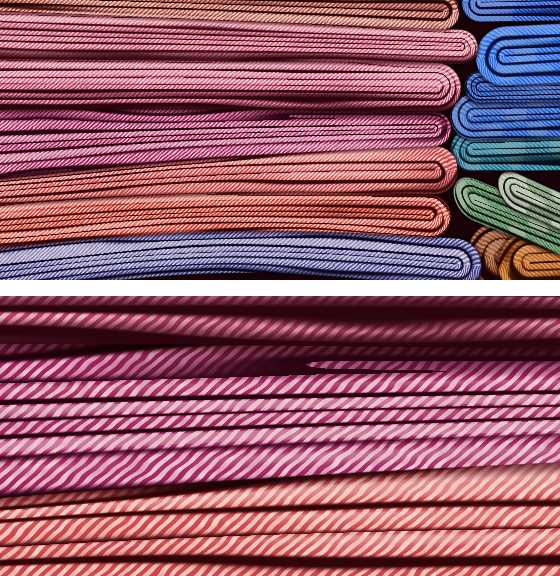
Top: the whole. Bottom: its middle third, enlarged.
This texture is drawn by a Shadertoy shader. Its source:

```glsl
// Stacks of folded twill cloth: pink, red and lavender folds on the left,
// blue, teal, green and ochre rolls on the right. Every fold is a capsule
// whose concentric layers are shaded as rounded cloth and hatched with thread.

const float TAU = 6.2831853;
const float STACK_WIDTH = 1.6;
const int FOLDS = 7;
const int ROLLS = 9;

// Left stack, top to bottom: seam heights at both ends, tips, light from above
const float SEAM_LEFT[8] = float[8](1.06, 0.96, 0.79, 0.61, 0.36, 0.27, 0.115, -0.06);
const float SEAM_RIGHT[8] = float[8](1.02, 0.895, 0.775, 0.60, 0.48, 0.305, 0.15, -0.03);
const float FOLD_TIP[7] = float[7](1.64, 1.705, 1.645, 1.61, 1.635, 1.61, 1.72);
const float FOLD_LIGHT[7] = float[7](0.2, 0.5, 0.65, -0.55, 0.5, 0.3, 0.5);
const vec3 FOLD_DYE[7] = vec3[7](
    vec3(0.64, 0.25, 0.20), vec3(0.80, 0.33, 0.45), vec3(0.74, 0.25, 0.41),
    vec3(0.64, 0.14, 0.38), vec3(0.80, 0.28, 0.28), vec3(0.78, 0.21, 0.15),
    vec3(0.25, 0.27, 0.58));

// Right stack, bottom to top: top, bottom, tip, slope
const vec4 ROLL_SHAPE[9] = vec4[9](
    vec4(0.22, -0.04, 1.67, -0.10), vec4(0.17, -0.06, 1.78, 0.05),
    vec4(0.39, 0.24, 1.62, -0.40), vec4(0.41, 0.28, 1.78, -0.45),
    vec4(0.545, 0.385, 1.61, 0.02), vec4(0.665, 0.50, 1.61, 0.03),
    vec4(0.745, 0.63, 1.66, 0.02), vec4(0.90, 0.69, 1.70, 0.05),
    vec4(1.06, 0.92, 1.65, 0.02));
// Dye colour and amount of pale patches
const vec4 ROLL_DYE[9] = vec4[9](
    vec4(0.55, 0.26, 0.10, 0.1), vec4(0.74, 0.38, 0.08, 0.1),
    vec4(0.28, 0.50, 0.32, 0.6), vec4(0.42, 0.56, 0.40, 0.9),
    vec4(0.08, 0.46, 0.58, 0.3), vec4(0.09, 0.34, 0.78, 0.3),
    vec4(0.08, 0.29, 0.70, 0.1), vec4(0.12, 0.42, 0.90, 0.3),
    vec4(0.09, 0.32, 0.80, 0.3));

float hash(vec2 p) {
    p = fract(p * vec2(0.1031, 0.1137));
    p += dot(p, p.yx + 33.33);
    return fract((p.x + p.y) * p.x * 17.3);
}

float noise(vec2 p) {
    vec2 i = floor(p), f = fract(p);
    f = f * f * (3.0 - 2.0 * f);
    vec2 e = vec2(0.0, 1.0);
    return mix(mix(hash(i), hash(i + e.yx), f.x),
               mix(hash(i + e), hash(i + e.yy), f.x), f.y);
}

// Random value of a layer, blended between its lower and upper side
float layerHash(float id, float seed, float side) {
    return mix(hash(vec2(id + 11.0, seed + 5.0)), hash(vec2(id + 31.0, seed + 9.0)), side);
}

// Soft, slightly uneven diagonal threads, 0 to 1
float twill(float along, float across, float lean, float pixel) {
    float soft = 0.15 + 100.0 * pixel;
    float wobble = 0.35 * noise(vec2(along * 45.0, across * 90.0));
    float wave = sin(TAU * (along * 63.0 + lean * across * 72.0 + wobble));
    float wear = 0.7 + 0.3 * noise(vec2(along * 90.0, across * 110.0));
    return wear * smoothstep(-soft, soft, wave);
}

// One folded cloth; span holds its top and bottom, facing is the side of its tip
vec3 paintFold(vec3 under, vec2 p, vec2 span, float tip, float facing, vec4 dye,
               float layers, float sheen, float topLight, float seed) {
    float pixel = 1.0 / iResolution.y;
    float radius = 0.5 * (span.x - span.y);
    vec2 q = vec2((p.x - tip) * facing + radius, p.y - 0.5 * (span.x + span.y));
    float across = length(vec2(max(q.x, 0.0), q.y));
    float along = q.x < 0.0 ? q.x : atan(q.x, abs(q.y)) * across;
    float rho = across / radius;
    float upward = q.y / max(across, 0.0001);
    float side = smoothstep(-0.6, 0.6, upward);

    // Layers of uneven thickness, packed tighter inside the fold
    vec2 drift = vec2(q.x * 2.2 + seed * 7.0, rho * 2.5);
    float warp = mix(noise(drift), noise(drift + 40.0), side) - 0.5;
    float depth = layers * pow(rho, 0.82) + 1.5 * warp * rho;
    float id = floor(depth);
    float f = fract(depth);

    // Creases of uneven depth, light from above and slow swells
    float inner = mix(0.5, 1.0, layerHash(id, seed + 3.0, side));
    float outer = mix(0.5, 1.0, layerHash(id + 1.0, seed + 3.0, side));
    float crease = (1.0 - inner * (1.0 - smoothstep(0.0, 0.32, f)))
                 * (1.0 - outer * smoothstep(0.72, 1.0, f));
    float light = crease * (0.82 + 0.3 * (2.0 * f - 1.0) * upward);
    light *= 0.5 + 0.75 * layerHash(id, seed, side);
    light *= 1.0 + topLight * clamp(q.y / radius, -1.0, 1.0);
    light *= 0.7 + 0.7 * noise(vec2(p.x * 2.5 + seed * 3.0, p.y * 11.0));
    light *= 0.85 + 0.3 * noise(vec2(along * 6.0, across * 90.0) + seed * 13.0);

    // Dyed cloth crossed by pale threads
    float thread = twill(along, across, q.y < 0.0 ? 1.0 : -1.0, pixel);
    vec3 pale = mix(dye.rgb, vec3(1.0, 0.94, 0.92), sheen);
    float patches = dye.a * smoothstep(0.5, 0.65, noise(vec2(along * 13.0, across * 18.0) + seed * 5.0));
    vec3 base = mix(dye.rgb, vec3(0.84, 0.88, 0.83), patches);
    base = mix(base, pale, 0.5 * smoothstep(0.6, 1.2, light));
    vec3 shadow = dye.rgb * dye.rgb * 0.25 + vec3(0.03, 0.0, 0.01);
    vec3 cloth = mix(shadow, base, smoothstep(0.1, 0.62, light));
    cloth = mix(cloth, pale, thread * smoothstep(0.18, 0.66, light));

    // Contact shadow, then the cloth itself
    float d = across - radius;
    under *= mix(vec3(0.55, 0.35, 0.4), vec3(1.0), smoothstep(0.0, 0.018, d));
    return mix(under, cloth, 1.0 - smoothstep(-pixel, pixel, d));
}

// Height of a seam, with the lower ones arching in the middle
float seamHeight(int i, float x) {
    float y = mix(SEAM_LEFT[i], SEAM_RIGHT[i], x / STACK_WIDTH);
    return y + 0.05 * pow(1.06 - SEAM_LEFT[i], 3.0) * sin(0.5 * TAU * x / STACK_WIDTH);
}

void mainImage(out vec4 fragColor, in vec2 fragCoord) {
    vec2 p = fragCoord / iResolution.y;
    vec3 col = vec3(0.10, 0.01, 0.03);
    for (int i = 0; i < ROLLS; i++) {
        vec4 s = ROLL_SHAPE[i];
        vec2 span = s.xy + s.w * (p.x - s.z);
        col = paintFold(col, p, span, s.z, -1.0, ROLL_DYE[i], 3.0, 0.45, 0.4, float(i) + 20.0);
    }
    for (int i = FOLDS - 1; i >= 0; i--) {
        vec2 span = vec2(seamHeight(i, p.x), seamHeight(i + 1, p.x));
        float middle = seamHeight(i, 0.8) - seamHeight(i + 1, 0.8);
        float layers = max(2.0, floor(middle / 0.05 + 0.5));
        col = paintFold(col, p, span, FOLD_TIP[i], 1.0, vec4(FOLD_DYE[i], 0.0),
                        layers, 0.84, FOLD_LIGHT[i], float(i));
    }
    fragColor = vec4(col, 1.0);
}
```
